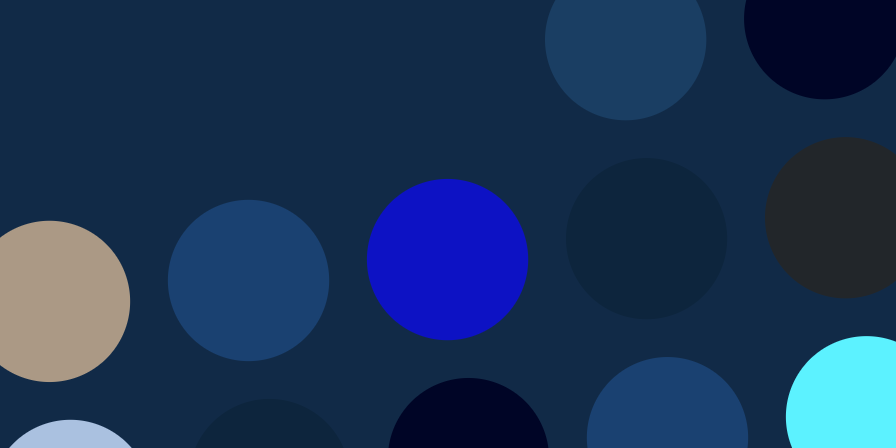
Give the GLSL for this background, as a Shadertoy shader.

```glsl
// Tilted lattice of flat coloured discs on a deep navy ground.
#define TILT 0.1047
#define SPACING 0.4467
#define RADIUS 0.1800
#define LATTICE_ORIGIN vec2(-0.0010, -0.0794)
#define GROUND vec3(0.067, 0.166, 0.280)

// Disc colours; index 0 leaves a cell empty.
const vec3 PALETTE[10] = vec3[10](
    GROUND,
    vec3(0.670, 0.600, 0.520),  // sand
    vec3(0.102, 0.255, 0.445),  // steel blue
    vec3(0.050, 0.070, 0.770),  // ultramarine
    vec3(0.051, 0.145, 0.240),  // deep navy
    vec3(0.133, 0.148, 0.164),  // charcoal
    vec3(0.665, 0.755, 0.880),  // pale blue
    vec3(0.000, 0.020, 0.150),  // midnight
    vec3(0.360, 0.950, 1.000),  // cyan
    vec3(0.102, 0.245, 0.390)   // slate blue
);

// Palette index per cell, bottom row first, five columns per row.
const int CELL_COLOUR[15] = int[15](
    6, 4, 7, 2, 8,
    1, 2, 3, 4, 5,
    0, 0, 0, 9, 7
);

vec3 discColour(ivec2 cell) {
    ivec2 slot = cell + ivec2(2, 1);
    bool outside = slot.x < 0 || slot.x > 4 || slot.y < 0 || slot.y > 2;
    return outside ? GROUND : PALETTE[CELL_COLOUR[slot.y * 5 + slot.x]];
}

void mainImage(out vec4 fragColor, in vec2 fragCoord) {
    // Centred coordinates in units of the canvas height.
    vec2 p = (fragCoord - 0.5 * iResolution.xy) / iResolution.y - LATTICE_ORIGIN;

    // Rotate into the lattice frame and find the nearest node.
    vec2 axis = vec2(cos(TILT), sin(TILT));
    vec2 q = vec2(dot(p, axis), dot(p, vec2(-axis.y, axis.x)));
    vec2 cell = round(q / SPACING);

    // Antialiased disc around that node.
    float edge = length(q - cell * SPACING) - RADIUS;
    float coverage = clamp(0.5 - edge * iResolution.y, 0.0, 1.0);
    fragColor = vec4(mix(GROUND, discColour(ivec2(cell)), coverage), 1.0);
}
```
